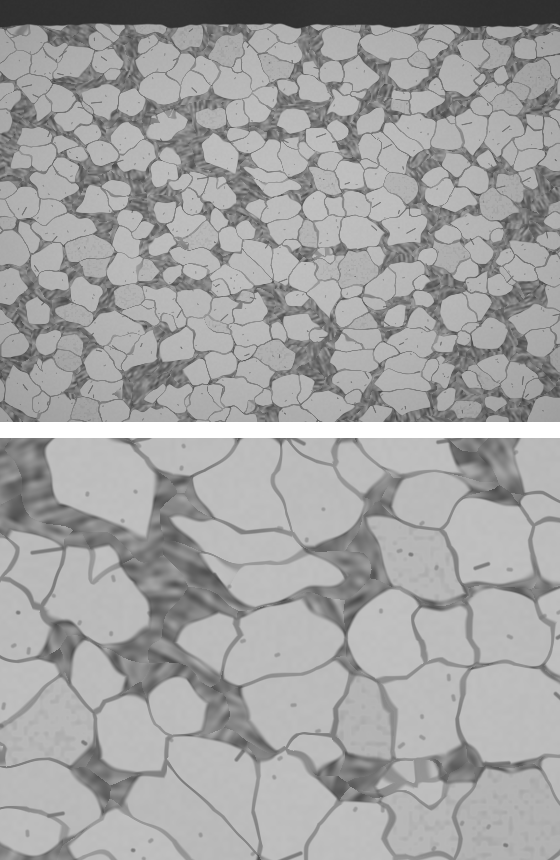
Top: the whole. Bottom: its middle third, enlarged.
Write a WebGL 1 fragment shader that draws this texture.

```glsl
precision highp float;
uniform vec2 u_resolution;

// Tones
const float FERRITE = 0.742;
const float PEARLITE_DARK = 0.29;
const float PEARLITE_LIGHT = 0.70;
const float BOUNDARY = 0.47;
const float SPECK = 0.42;
const float MOUNT = 0.195;
const float VIGNETTE = 0.17;

// Sizes, in canvas heights unless noted
const vec2 GRAIN_FREQ = vec2(15.5, 18.5);
const float FERRITE_SHARE = 0.84;
const float RADIUS_MIN = 0.34;   // in grain cells
const float RADIUS_MAX = 0.86;   // in grain cells
const float FACETING = 0.6;
const float LINE_HALF = 0.0008;
const float SOFTNESS = 0.0016;
const float MOUNT_EDGE = 0.945;
const vec2 LAMELLA_FREQ = vec2(60.0, 190.0);

const float TAU = 6.28318;

vec2 hash2(vec2 p) {
  vec3 q = fract(p.xyx * vec3(0.1031, 0.1030, 0.0973));
  q += dot(q, q.yzx + 33.33);
  return fract((q.xx + q.yz) * q.zy);
}

float noise(vec2 p) {
  vec2 i = floor(p), f = fract(p);
  f *= f * (3.0 - 2.0 * f);
  float low = mix(hash2(i).x, hash2(i + vec2(1.0, 0.0)).x, f.x);
  float high = mix(hash2(i + vec2(0.0, 1.0)).x, hash2(i + 1.0).x, f.x);
  return mix(low, high, f.y);
}

vec2 rotate(vec2 p, float a) {
  float c = cos(a), s = sin(a);
  return vec2(c * p.x - s * p.y, s * p.x + c * p.y);
}

// Distance from a grain centre: a stretched blend of circle and polygon
float grainDistance(vec2 d, vec2 shape) {
  d = rotate(d, shape.x * TAU);
  d *= vec2(mix(0.78, 1.0, shape.y), mix(1.25, 1.0, shape.y));
  float sector = TAU / (4.0 + floor(shape.y * 3.0));
  float a = mod(atan(d.y, d.x + 1e-5), sector) - 0.5 * sector;
  return length(d) * mix(1.0, 1.1 * cos(a), FACETING);
}

// gap: signed distance outside all grains; border: distance to the next grain
void findGrains(vec2 g, out float gap, out float border, out vec2 id) {
  float first = 9.0, second = 9.0;
  vec2 dir1 = vec2(1.0, 0.0), dir2 = vec2(-1.0, 0.0);
  id = vec2(0.0);
  for (int j = -2; j <= 2; j++) {
    for (int i = -2; i <= 2; i++) {
      vec2 cell = floor(g) + vec2(float(i), float(j));
      vec2 kind = hash2(cell + 71.0);
      if (kind.x > FERRITE_SHARE) continue;
      vec2 d = g - cell - hash2(cell);
      float dist = grainDistance(d, hash2(cell + 137.0));
      dist -= mix(RADIUS_MIN, RADIUS_MAX, kind.y);
      vec2 dir = d / (length(d) + 1e-4);
      if (dist < first) {
        second = first; dir2 = dir1;
        first = dist; dir1 = dir; id = cell;
      } else if (dist < second) {
        second = dist; dir2 = dir;
      }
    }
  }
  gap = first / GRAIN_FREQ.y;
  border = (second - first) / max(length(dir1 - dir2), 0.7) / GRAIN_FREQ.y;
}

// Scattered inclusions: short rods of random direction and length
float specks(vec2 p, float freq, float halfLength, float share, float soft) {
  float cover = 0.0;
  vec2 g = p * freq;
  for (int j = -1; j <= 1; j++) {
    for (int i = -1; i <= 1; i++) {
      vec2 cell = floor(g) + vec2(float(i), float(j));
      vec2 kind = hash2(cell + 211.0);
      vec2 d = rotate((g - cell - hash2(cell + 53.0)) / freq, kind.y * TAU);
      d.x -= clamp(d.x, -halfLength * kind.y, halfLength * kind.y);
      float rod = 1.0 - smoothstep(LINE_HALF * 0.6, LINE_HALF + soft, length(d));
      cover = max(cover, rod * step(kind.x, share));
    }
  }
  return cover;
}

void main() {
  vec2 p = gl_FragCoord.xy / u_resolution.y;
  vec2 centred = 2.0 * gl_FragCoord.xy / u_resolution - 1.0;
  float soft = max(SOFTNESS, 0.7 / u_resolution.y);

  // Grain layout, slightly warped
  vec2 warp = vec2(noise(p * 38.0), noise(p * 38.0 + 19.0)) - 0.5;
  float gap, border;
  vec2 id;
  findGrains(p * GRAIN_FREQ + 0.30 * warp, gap, border, id);
  vec2 grain = hash2(id + 307.0);

  // Ferrite with a few mottled grains and inclusions
  float fine = noise(p * 240.0) - 0.5;
  float tone = FERRITE + 0.02 * (grain.x - 0.5) + 0.015 * fine;
  tone -= step(0.88, grain.y) * (0.025 + 0.12 * max(fine, 0.0));
  tone = mix(tone, SPECK, 0.8 * specks(p, 15.0, 0.012, 0.4, soft));
  tone = mix(tone, SPECK, 0.45 * specks(p + 3.0, 34.0, 0.002, 0.35, soft));

  // Thin boundaries between touching grains
  float line = 1.0 - smoothstep(LINE_HALF, LINE_HALF + soft, border);
  tone = mix(tone, BOUNDARY, line * mix(0.45, 1.0, noise(p * 25.0)));

  // Lamellar pearlite in the gaps
  vec2 along = rotate(p + 0.004 * warp, grain.x * TAU);
  float lamella = 0.7 * noise(along * LAMELLA_FREQ) + 0.3 * noise(p * 150.0 + 7.0);
  float pearlite = mix(PEARLITE_DARK, PEARLITE_LIGHT, lamella);
  tone = mix(tone, pearlite, smoothstep(-soft, soft, gap));
  tone -= 0.07 * (1.0 - smoothstep(0.0, 1.5 * soft, abs(gap)));
  tone *= 1.0 - VIGNETTE * 0.5 * dot(centred, centred);

  // Dark mount above the ragged specimen edge
  float bumps = noise(vec2(p.x * 17.0, 4.0));
  float edge = MOUNT_EDGE - 0.011 * bumps * bumps - 0.004 * noise(vec2(p.x * 60.0, 9.0));
  float mount = MOUNT + 0.02 * (noise(p * 5.0) - 0.5) + 0.01 * fine;
  tone = mix(tone, mount, smoothstep(-1.5 * soft, 1.5 * soft, p.y - edge));

  gl_FragColor = vec4(vec3(tone), 1.0);
}
```
